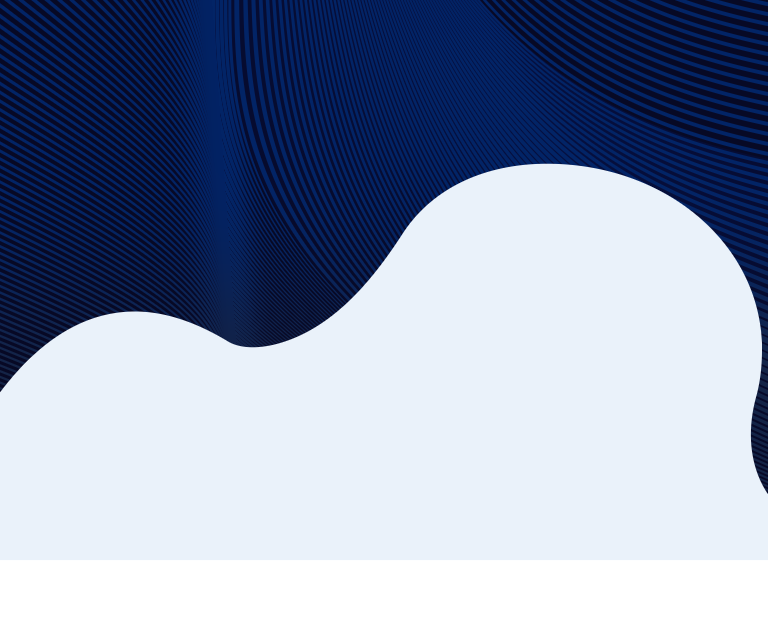
Write a WebGL 1 fragment shader that draws this background.

```glsl
precision highp float;
// A pale rounded cloud over navy sheets of fine, fanning blue lines.
uniform vec2 u_resolution;

const vec2 SPAN = vec2(768.0, 621.0); // design space, y pointing down
const vec3 CLOUD = vec3(0.918, 0.949, 0.980);
const vec3 NIGHT = vec3(0.028, 0.035, 0.145);
const vec3 NAVY = vec3(0.020, 0.060, 0.250);
const vec3 BLUE = vec3(0.008, 0.140, 0.400);
const vec3 SLATE = vec3(0.080, 0.140, 0.275);

// Signed distance to a cubic curve, solved along one axis; positive on its right
float curveSide(vec2 p, vec2 axis, vec2 a, vec2 b, vec2 c, vec2 d) {
  float t = 0.5;
  float stride = 0.25;
  vec2 k1 = 3.0 * (b - a);
  vec2 k2 = 3.0 * (a - 2.0 * b + c);
  vec2 k3 = d - a + 3.0 * (b - c);
  for (int i = 0; i < 16; i++) {
    vec2 q = a + t * (k1 + t * (k2 + t * k3));
    t += stride * sign(dot(p - q, axis));
    stride *= 0.5;
  }
  vec2 offset = p - (a + t * (k1 + t * (k2 + t * k3)));
  vec2 tangent = normalize(k1 + t * (2.0 * k2 + 3.0 * t * k3));
  return tangent.x * offset.y - tangent.y * offset.x;
}

// Cloud outline: right flank runs downwards, the top runs left to right
float cloudSide(vec2 p) {
  vec2 ax = vec2(1.0, 0.0);
  vec2 ay = vec2(0.0, 1.0);
  vec2 dip = vec2(228.0, 342.0);
  vec2 slope = vec2(300.0, 336.0);
  vec2 bend = vec2(402.0, 235.0);
  vec2 hill = vec2(135.0, 312.0);
  vec2 crown = vec2(547.0, 164.0);
  vec2 flank = vec2(762.0, 350.0);
  vec2 waist = vec2(756.0, 398.0);
  if (p.x > crown.x && p.y > flank.y) {
    if (p.y < waist.y) return curveSide(p, ay, flank, vec2(762.0, 372.0), vec2(759.0, 387.0), waist);
    return curveSide(p, ay, waist, vec2(746.0, 435.0), vec2(751.0, 470.0), vec2(768.0, 495.0));
  }
  if (p.x < hill.x) return curveSide(p, ax, vec2(0.0, 393.0), vec2(40.0, 340.0), vec2(85.0, 312.0), hill);
  if (p.x < dip.x) return curveSide(p, ax, hill, vec2(168.0, 312.0), vec2(200.0, 325.0), dip);
  if (p.x < slope.x) return curveSide(p, ax, dip, vec2(243.0, 351.0), vec2(270.0, 350.0), slope);
  if (p.x < bend.x) return curveSide(p, ax, slope, vec2(345.0, 315.0), vec2(378.0, 272.0), bend);
  if (p.x < crown.x) return curveSide(p, ax, bend, vec2(432.0, 188.0), vec2(485.0, 164.0), crown);
  return curveSide(p, ax, crown, vec2(667.0, 164.0), vec2(762.0, 246.0), flank);
}

// Folds between sheets: positive right of the first, below the second
float leftFold(vec2 p) {
  return p.x - 232.0 - 113.0 * pow(max(p.y, 0.0) / 300.0, 2.6);
}
float rightFold(vec2 p) {
  return p.y - 195.0 * (1.0 - exp((480.0 - p.x) / 170.0));
}

// Horizontal distance from the bright pleat in the left sheet
float pleat(vec2 p) {
  return p.x - 212.0 - 0.07 * p.y;
}

// Line number at a point, for sheets 0 (left), 1 (middle), 2 (right)
float linePhase(vec2 p, int sheet) {
  if (sheet == 0) {
    float side = pleat(p);
    if (side > 0.0) return leftFold(p) / 4.2;
    float steep = 0.5 * p.x - 60.0 * log(max(-side, 0.5) / 212.0);
    return (p.y * (1.0 + 0.0012 * p.y) - steep) / 11.0;
  }
  if (sheet == 1) {
    float near = leftFold(p);
    return 66.0 * near / max(near + rightFold(p), 1.0);
  }
  return rightFold(p) / 10.0;
}

// Filtered line coverage; lines too fine to resolve become their mean tone
float lines(vec2 p, int sheet, float duty, float px) {
  float phase = linePhase(p, sheet);
  vec2 change = vec2(linePhase(p + vec2(px, 0.0), sheet), linePhase(p + vec2(0.0, px), sheet)) - phase;
  float rate = max(length(change), 0.001);
  float wave = abs(fract(phase) - 0.5) * 2.0;
  float ink = clamp((duty - wave) / (2.0 * rate) + 0.5, 0.0, 1.0);
  return mix(ink, duty, smoothstep(0.3, 0.6, rate));
}

float bell(float x, float width) {
  return exp(-x * x / (width * width));
}

void main() {
  vec2 uv = gl_FragCoord.xy / u_resolution;
  vec2 p = vec2(uv.x, 1.0 - uv.y) * SPAN;
  float px = SPAN.x / u_resolution.x;

  // Glow along the pleat and across the middle sheet
  float side = pleat(p);
  float leftGlow = bell(side, side < 0.0 ? 30.0 : 22.0);
  float ridge = p.x - 475.0 - 0.002 * p.y * p.y - 0.2 * p.y;
  float midGlow = bell(ridge, ridge < 0.0 ? 150.0 : 38.0);

  // Three sheets of lines joined at the folds
  float toMiddle = clamp(leftFold(p) / px + 0.5, 0.0, 1.0);
  float toRight = clamp(0.5 - rightFold(p) / px, 0.0, 1.0);
  float ink = mix(lines(p, 0, 0.42 + 0.52 * leftGlow, px), lines(p, 1, 0.5 + 0.28 * midGlow, px), toMiddle);
  ink = mix(ink, lines(p, 2, 0.4, px), toRight);

  // Blue above, slate and dim below
  float fall = smoothstep(120.0, 390.0, p.y);
  float warmth = mix(leftGlow, 0.25 + 0.75 * bell(ridge, 200.0), toMiddle) * (1.0 - toRight);
  vec3 ground = mix(NIGHT, NAVY, warmth * (1.0 - 0.8 * fall));
  vec3 color = mix(ground, mix(BLUE, SLATE, fall * fall), ink);

  // Cloud and the white strip beneath it
  color = mix(color, CLOUD, clamp(cloudSide(p) / px + 0.5, 0.0, 1.0));
  color = mix(color, vec3(1.0), clamp((p.y - 561.0) / px + 0.5, 0.0, 1.0));
  gl_FragColor = vec4(color, 1.0);
}
```
